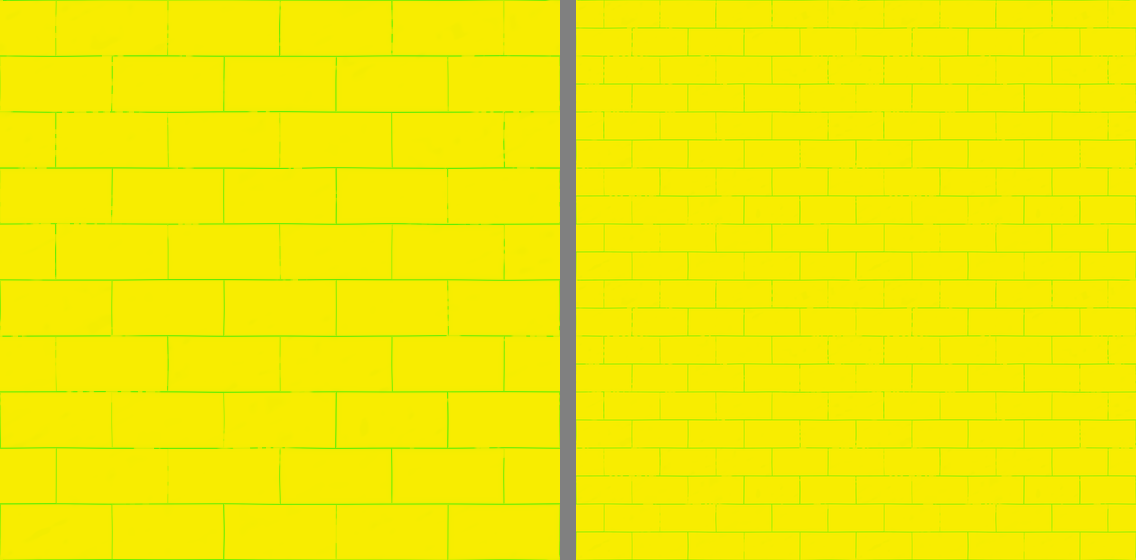
Left, the tile; right, the same tile 2 across and 2 down.
This pattern is drawn by a WebGL 2 fragment shader. Its source:

```glsl
#version 300 es
precision highp float;

uniform vec2 u_resolution;
out vec4 fragColor;

const vec2 BRICKS = vec2(5.0, 10.0);

// Integer hash of a non-negative cell, 0 to 1
float hash(vec2 cell) {
    uvec2 n = uvec2(cell) * uvec2(1597u, 7919u);
    uint h = (n.x ^ (n.y << 7)) + 374761u;
    h = (h ^ (h >> 15)) * 739391u;
    h = (h ^ (h >> 13)) * 668265u;
    h ^= h >> 16;
    return float(h & 65535u) / 65535.0;
}

// Value noise that wraps after a whole number of cells
float noise(vec2 q, vec2 period) {
    vec2 cell = floor(q);
    vec2 f = q - cell;
    f = f * f * (3.0 - 2.0 * f);
    vec2 a = mod(cell, period);
    vec2 b = mod(cell + 1.0, period);
    return mix(mix(hash(a), hash(vec2(b.x, a.y)), f.x),
               mix(hash(vec2(a.x, b.y)), hash(b), f.x), f.y);
}

float wrapNoise(vec2 p, vec2 scale) {
    return noise(p * scale, scale);
}

// Exact share of a pixel covered by a line of the given half width
float lineCoverage(float dist, float halfWidth, float pixel) {
    float hi = clamp(dist + 0.5 * pixel, -halfWidth, halfWidth);
    float lo = clamp(dist - 0.5 * pixel, -halfWidth, halfWidth);
    return (hi - lo) / pixel;
}

void main() {
    vec2 p = gl_FragCoord.xy / u_resolution;
    vec2 pixel = 1.0 / u_resolution;

    // Slightly uneven joints
    vec2 wobble = vec2(wrapNoise(p, vec2(10.0, 20.0)),
                       wrapNoise(p.yx, vec2(20.0, 10.0))) - 0.5;
    vec2 grid = (p + 0.0014 * wobble) * BRICKS;

    // Running bond: odd rows move by half a brick
    float row = mod(floor(grid.y), BRICKS.y);
    grid.x += 0.5 * mod(row, 2.0);
    vec2 brick = vec2(mod(floor(grid.x), BRICKS.x), row);
    vec2 nearest = round(grid);
    vec2 dist = (grid - nearest) / BRICKS;
    vec2 joint = mod(nearest, BRICKS);

    // Wear: faint upright joints, crumbs and a few chipped stretches
    float crumbs = wrapNoise(p, vec2(140.0));
    float patches = wrapNoise(p, vec2(15.0, 20.0));
    float upright = mix(0.35, 1.0, hash(vec2(joint.x, row) + 31.0));
    upright *= 1.0 - 0.75 * smoothstep(0.5, 0.7, patches) * smoothstep(0.35, 0.6, crumbs);
    float level = mix(0.8, 1.0, hash(vec2(brick.x, joint.y) + 67.0));
    level *= 1.0 - 0.8 * smoothstep(0.78, 0.86, patches) * smoothstep(0.3, 0.5, crumbs);

    float lines = max(upright * lineCoverage(dist.x, 0.0009, pixel.x),
                      level * lineCoverage(dist.y, 0.00095, pixel.y));

    // Soft tint along the edges of some bricks
    vec2 glow = exp(-abs(dist) / 0.004);
    float tint = 0.07 * hash(brick + 113.0) * max(glow.x * upright, glow.y);

    // Faint slanted grain, stronger on some bricks
    vec2 slant = vec2(40.0 * (2.0 * p.y - p.x), 8.0 * (p.x + p.y));
    float grain = noise(slant, vec2(40.0, 8.0)) * wrapNoise(p, vec2(60.0));
    grain = smoothstep(0.35, 0.8, grain) * hash(brick + 191.0);

    vec3 yellow = vec3(0.973, 0.93, 0.0) - vec3(0.022, 0.005, 0.0) * grain;
    vec3 green = vec3(0.29, 0.935, 0.015);
    vec3 color = mix(yellow, green, clamp(lines + tint * (1.0 - lines), 0.0, 1.0));
    fragColor = vec4(color, 1.0);
}
```
